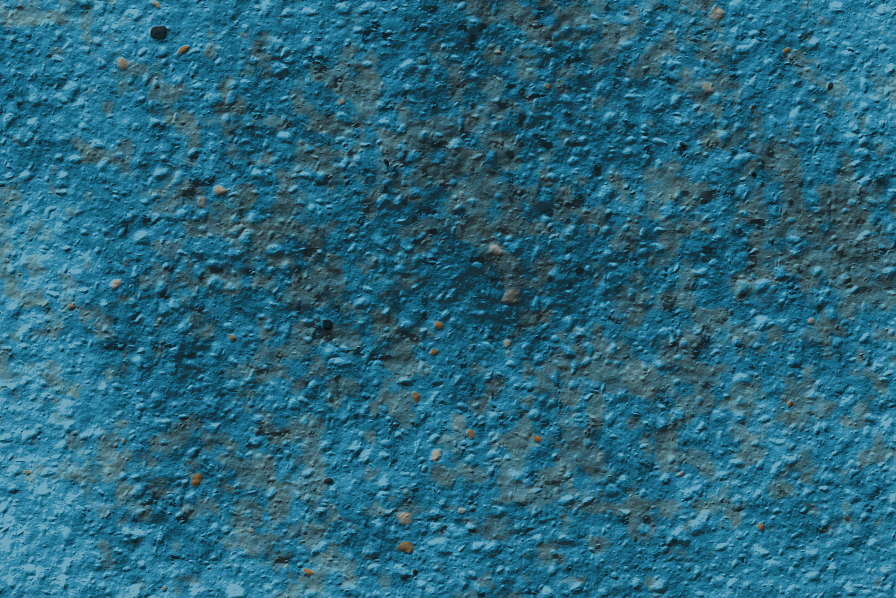
A Shadertoy shader for this texture:

```glsl
// Weathered blue paint over rough pebbled concrete, with dusty hollows and bare grains.

const vec3 SHADOW_TEAL = vec3(0.08, 0.19, 0.23);
const vec3 DEEP_TEAL   = vec3(0.06, 0.29, 0.38);
const vec3 MID_BLUE    = vec3(0.09, 0.41, 0.53);
const vec3 LIGHT_BLUE  = vec3(0.18, 0.52, 0.65);
const vec3 PALE_BLUE   = vec3(0.44, 0.66, 0.74);
const vec3 DUST_GREY   = vec3(0.32, 0.40, 0.40);
const vec3 DUST_BLUE   = vec3(0.23, 0.40, 0.45);
const vec3 RUST        = vec3(0.42, 0.28, 0.15);
const vec3 SAND        = vec3(0.46, 0.45, 0.41);
const vec3 SOOT        = vec3(0.06, 0.08, 0.09);

float hash(vec2 p) {
    vec3 q = fract(p.xyx * vec3(0.1031, 0.1030, 0.0973));
    q += dot(q, q.yzx + 33.33);
    return fract((q.x + q.y) * q.z);
}

float noise(vec2 p) {
    vec2 i = floor(p), f = fract(p);
    f = f * f * (3.0 - 2.0 * f);
    return mix(mix(hash(i), hash(i + vec2(1, 0)), f.x),
               mix(hash(i + vec2(0, 1)), hash(i + vec2(1, 1)), f.x), f.y);
}

float fbm(vec2 p, int octaves) {
    float sum = 0.0, amp = 0.5, total = 0.0;
    for (int i = 0; i < octaves; i++) {
        sum += amp * noise(p);
        total += amp;
        amp *= 0.5;
        p = mat2(1.6, 1.2, -1.2, 1.6) * p + 7.3;
    }
    return sum / total;
}

// Scattered oval domes: x = dome height, y = random tint of the tallest stone.
vec2 stones(vec2 p, float scale, float density, float seed) {
    p = p * scale + seed;
    vec2 cell = floor(p), best = vec2(0.0);
    for (int y = -1; y <= 1; y++)
    for (int x = -1; x <= 1; x++) {
        vec2 c = cell + vec2(x, y);
        if (hash(c + 3.7) > density) continue;
        float size = hash(c + 11.3);
        vec2 d = p - c - 0.15 - 0.7 * vec2(hash(c + 23.1), hash(c + 41.9));
        float turn = 3.14159 * hash(c + 57.7);
        d = mat2(cos(turn), -sin(turn), sin(turn), cos(turn)) * d;
        d.y *= 1.0 + 0.5 * hash(c + 71.3);
        float radius = mix(0.24, 0.6, size * size);
        float dome = (1.0 - smoothstep(0.15, 1.0, length(d) / radius)) * mix(0.5, 1.0, size);
        if (dome > best.x) best = vec2(dome, hash(c + 89.5));
    }
    return best;
}

// x = surface height in canvas units, y = large stone dome, z = its tint.
vec3 relief(vec2 p) {
    vec2 warp = vec2(fbm(p * 42.0, 2), fbm(p * 42.0 + 31.0, 2)) - 0.5;
    vec2 q = p + 0.015 * warp;
    vec2 large = stones(q, 32.0, 0.6, 5.0);
    vec2 small = stones(q, 70.0, 0.6, 140.0);
    float grit = fbm(p * 48.0, 5);
    return vec3(0.0062 * large.x + 0.0025 * small.x + 0.0125 * grit, large);
}

// Paint colour from shadow (0) to highlight (1).
vec3 paintRamp(float tone) {
    vec3 c = mix(SHADOW_TEAL, DEEP_TEAL, smoothstep(0.16, 0.32, tone));
    c = mix(c, MID_BLUE, smoothstep(0.34, 0.47, tone));
    c = mix(c, LIGHT_BLUE, smoothstep(0.52, 0.66, tone));
    return mix(c, PALE_BLUE, smoothstep(0.68, 0.92, tone));
}

vec3 grainColor(float pick) {
    vec3 c = mix(RUST, SAND, smoothstep(0.25, 0.55, pick));
    return mix(c, SOOT, step(0.75, pick));
}

void mainImage(out vec4 fragColor, in vec2 fragCoord) {
    vec2 uv = fragCoord / iResolution.xy;
    vec2 p = fragCoord / iResolution.y;

    // Slope towards a light at the upper left
    const float STEP = 0.0015;
    vec3 here = relief(p);
    vec2 gradient = vec2(relief(p + vec2(STEP, 0.0)).x,
                         relief(p + vec2(0.0, STEP)).x) - here.x;
    float slope = -dot(gradient / STEP, vec2(-0.45, 0.893));

    // Broad brightness: paler rim, darker middle, blotches of two sizes
    float rim = smoothstep(0.45, 1.15, length((uv - vec2(0.55, 0.6)) * vec2(1.7, 1.4)));
    float blotch = fbm(p * 3.5 + 9.0, 3) - 0.5;
    float mottle = fbm(p * 15.0 + 27.0, 3) - 0.5;
    float lift = (here.x - 0.0083) * 24.0;
    float tone = 0.44 + 0.46 * slope + lift + 0.27 * rim + 0.36 * blotch + 0.3 * mottle;
    vec3 color = paintRamp(tone);

    // Dust speckles the hollows, thicker where the paint has worn
    float wear = 0.6 * fbm(p * 5.0 + 50.0, 3) + 0.9 * (fbm(p * 34.0 + 80.0, 5) - 0.5);
    float dust = smoothstep(0.27, 0.42, wear - 0.3 * here.y - 0.12 * rim - 0.1 * mottle);
    vec3 dustColor = mix(DUST_BLUE, DUST_GREY, noise(p * 55.0));
    dustColor *= clamp(0.38 + 1.3 * tone, 0.35, 1.6);
    color = mix(color, dustColor, 0.8 * dust);

    // A few bare grains and dark pits
    float bare = step(0.94, here.z) * smoothstep(0.15, 0.45, here.y);
    vec3 grain = grainColor((here.z - 0.94) / 0.06) * clamp(0.45 + tone, 0.4, 1.4);
    color = mix(color, grain, 0.85 * bare);
    float pit = smoothstep(0.72, 0.86, noise(p * 62.0 + 17.0)) * (1.0 - here.y);
    color = mix(color, SOOT, 0.65 * pit * (1.0 - smoothstep(0.3, 0.55, tone)));

    fragColor = vec4(clamp(color, 0.0, 1.0), 1.0);
}
```
